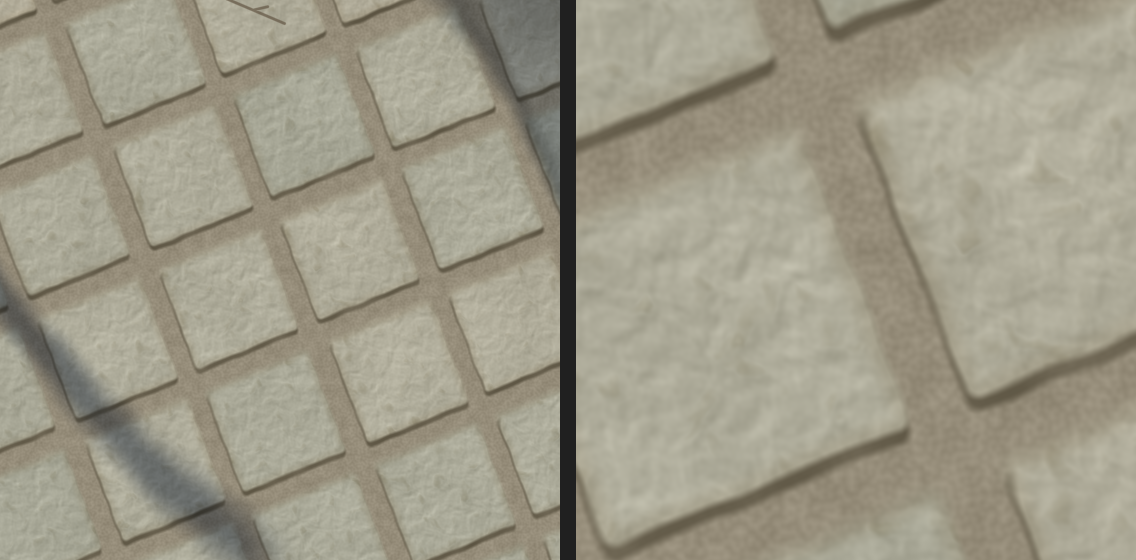
Left: the whole. Right: its middle third, enlarged.
Give the GLSL for this texture, as a WebGL 2 fragment shader.

```glsl
#version 300 es
precision highp float;
// Tilted grid of rough pale paving setts with sandy joints and soft blue-grey shadows.
uniform vec2 u_resolution;
out vec4 outColor;

float hash(vec2 p) {
    uvec2 n = uvec2(ivec2(floor(p)) + 4096);
    uint h = n.x * 1597334677u ^ n.y * 3812015801u;
    h = (h ^ (h >> 15)) * 2246822519u;
    h = (h ^ (h >> 13)) * 3266489917u;
    return float((h ^ (h >> 16)) >> 8) / 16777216.0;
}

float cornerSlope(vec2 corner, vec2 offset) {
    float angle = 6.2832 * hash(corner);
    return dot(vec2(cos(angle), sin(angle)), offset);
}

float gradientNoise(vec2 p) {
    vec2 i = floor(p), f = p - i;
    vec2 s = f * f * f * (f * (f * 6.0 - 15.0) + 10.0);
    vec2 e = vec2(1, 0);
    return mix(mix(cornerSlope(i, f), cornerSlope(i + e.xy, f - e.xy), s.x),
               mix(cornerSlope(i + e.yx, f - e.yx), cornerSlope(i + 1.0, f - 1.0), s.x), s.y);
}

// Chiselled stone height: warped noise in three octaves
float stoneHeight(vec2 p) {
    p += 0.010 * vec2(gradientNoise(p * 31.0), gradientNoise(p * 31.0 + 57.0));
    return gradientNoise(p * 38.0) + 0.6 * gradientNoise(p * 75.0 + 11.0)
         + 0.25 * gradientNoise(p * 150.0 + 23.0);
}

float roundedBox(vec2 p, vec2 halfSize, float radius) {
    vec2 q = abs(p) - halfSize + radius;
    return length(max(q, 0.0)) + min(max(q.x, q.y), 0.0) - radius;
}

float segmentDistance(vec2 p, vec2 a, vec2 b) {
    vec2 ab = b - a;
    return length(p - a - ab * clamp(dot(p - a, ab) / dot(ab, ab), 0.0, 1.0));
}

void main() {
    vec2 uv = gl_FragCoord.xy / u_resolution;

    // Tilted lattice, about 4.3 setts per side
    mat2 lattice = mat2(0.2174, 0.0885, -0.0840, 0.2188);
    vec2 cell = inverse(lattice) * (uv - vec2(0.626, 0.557));
    vec2 id = floor(cell + 0.5);
    vec2 local = cell - id;
    vec2 jitter = vec2(hash(id + 31.0), hash(id + 67.0)) - 0.5;
    float tint = hash(id + 103.0);

    // Worn outline, with a rounded-off upper edge
    vec2 wobble = vec2(gradientNoise(uv * 27.0), gradientNoise(uv * 27.0 + 40.0));
    vec2 p = local - 0.018 * jitter + 0.014 * wobble;
    vec2 halfSize = vec2(0.424, 0.412) + 0.012 * jitter.yx;
    float edge = roundedBox(p, halfSize, 0.035);
    float softness = mix(0.014, 0.045, smoothstep(0.28, 0.42, p.y));
    float stone = 1.0 - smoothstep(-softness, softness, edge);
    float gapEdge = roundedBox(p + vec2(0.010, 0.036), halfSize, 0.035);
    float crevice = 1.0 - smoothstep(-0.014, 0.016, gapEdge);

    // Relief lit from the upper left
    float height = stoneHeight(uv);
    float relief = height - stoneHeight(uv + vec2(-0.0035, 0.0045));
    float grain = gradientNoise(uv * 210.0);
    float blotch = gradientNoise(uv * 9.0 + 5.0);

    // Sandy joint and dark gap under each sett
    vec3 color = vec3(0.585, 0.550, 0.475) + 0.05 * grain + 0.045 * gradientNoise(uv * 55.0);
    float gapDepth = clamp(0.85 + 0.35 * gradientNoise(uv * 21.0), 0.0, 1.0);
    color = mix(color, vec3(0.36, 0.33, 0.26), crevice * gapDepth);

    // Stone face, warmer towards the top of the paving
    vec3 face = mix(vec3(0.675, 0.675, 0.610), vec3(0.685, 0.660, 0.585), tint * (0.3 + 0.7 * uv.y));
    face += 0.035 * (tint - 0.5) + 0.04 * blotch + 0.018 * grain;
    face += clamp(-0.085 * relief, -0.11, 0.07);
    face -= vec3(0.07, 0.075, 0.085) * smoothstep(0.22, 0.75, -height);
    face -= vec3(0.035, 0.045, 0.055) * smoothstep(-0.07, -0.005, edge);
    color = mix(color, face, stone);

    // Fallen twig near the top edge
    float twig = min(segmentDistance(uv, vec2(0.405, 1.002), vec2(0.508, 0.958)),
                     segmentDistance(uv, vec2(0.452, 0.982), vec2(0.478, 0.988)));
    color = mix(color, vec3(0.40, 0.35, 0.28), 0.75 * (1.0 - smoothstep(0.001, 0.004, twig)));

    // Curved shadow band at lower left
    float drift = 0.012 * gradientNoise(uv * 13.0);
    float band = abs(uv.y - (0.475 - 1.33 * uv.x + 0.7 * uv.x * uv.x)) * 0.65 + drift;
    float width = 0.052 + 0.035 * uv.x;
    float leftShade = (1.0 - smoothstep(0.005, width, band)) * (1.0 - smoothstep(0.42, 0.54, uv.x));

    // Broad shadow at upper right, deepest along its rim
    float t = max(uv.x - 0.768, -0.2);
    float inside = (uv.y - (1.0 - 1.05 * t - 2.6 * t * t)) * 0.6 + drift;
    float rightShade = smoothstep(-0.018, 0.035, inside);
    float rimOffset = (inside - 0.028) / 0.024;
    float rim = exp(-rimOffset * rimOffset);
    float deepCorner = 1.0 - smoothstep(0.02, 0.18, distance(uv, vec2(0.97, 1.02)));

    color *= mix(vec3(1.0), vec3(0.60, 0.63, 0.69), leftShade);
    color *= mix(vec3(1.0), vec3(0.74, 0.77, 0.82), rightShade);
    color *= 1.0 - 0.17 * rim - 0.18 * deepCorner;
    outColor = vec4(clamp(color, 0.0, 1.0), 1.0);
}
```
